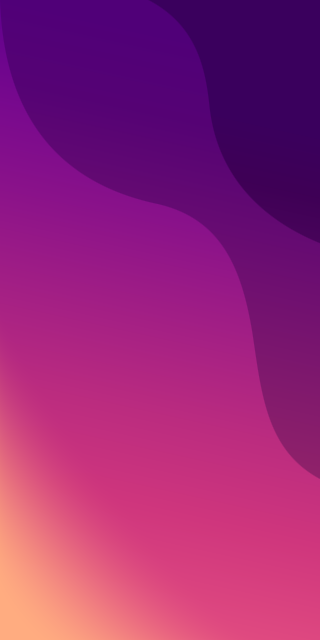
This background is drawn by a Shadertoy shader. Its source:

```glsl
// Layered violet waves over a tilted magenta gradient with a peach corner glow.

vec2 bezier(vec2 a, vec2 b, vec2 c, vec2 d, float t) {
    float s = 1.0 - t;
    return s * s * s * a + 3.0 * s * t * (s * b + t * c) + t * t * t * d;
}

// Horizontal position at height y on a curve that descends from a to d
float edgeX(float y, vec2 a, vec2 b, vec2 c, vec2 d) {
    float low = 0.0, high = 1.0;
    for (int i = 0; i < 20; i++) {
        float t = 0.5 * (low + high);
        if (bezier(a, b, c, d, t).y > y) low = t;
        else high = t;
    }
    return bezier(a, b, c, d, 0.5 * (low + high)).x;
}

float outerWave(float y) {
    vec2 shoulder = vec2(0.495, 0.681), waist = vec2(0.789, 0.479);
    if (y > shoulder.y)
        return edgeX(y, vec2(0.0, 1.0), vec2(0.013, 0.805), vec2(0.208, 0.711), shoulder);
    if (y > waist.y)
        return edgeX(y, shoulder, vec2(0.690, 0.658), vec2(0.755, 0.583), waist);
    return edgeX(y, waist, vec2(0.818, 0.382), vec2(0.833, 0.293), vec2(1.01, 0.249));
}

float innerWave(float y) {
    vec2 waist = vec2(0.654, 0.837);
    if (y > waist.y)
        return edgeX(y, vec2(0.464, 1.0), vec2(0.612, 0.961), vec2(0.641, 0.896), waist);
    return edgeX(y, waist, vec2(0.674, 0.733), vec2(0.802, 0.659), vec2(1.01, 0.618));
}

// Linear blend to the next gradient stop
vec3 stop(vec3 color, vec3 next, float from, float to, float h) {
    return mix(color, next, clamp((h - from) / (to - from), 0.0, 1.0));
}

float coverage(float d) {
    return clamp(0.5 + d / max(fwidth(d), 1e-5), 0.0, 1.0);
}

void mainImage(out vec4 fragColor, in vec2 fragCoord) {
    vec2 uv = fragCoord / iResolution.xy;
    float depth = 1.0 - uv.y - 0.11 * uv.x;

    // Main gradient, violet to rose
    vec3 color = vec3(0.37, 0.0, 0.55);
    color = stop(color, vec3(0.47, 0.035, 0.555), 0.0, 0.16, depth);
    color = stop(color, vec3(0.54, 0.07, 0.54), 0.16, 0.29, depth);
    color = stop(color, vec3(0.73, 0.17, 0.50), 0.29, 0.59, depth);
    color = stop(color, vec3(0.81, 0.21, 0.49), 0.59, 0.74, depth);
    color = stop(color, vec3(0.91, 0.33, 0.51), 0.74, 1.0, depth);

    // Warm light spreading from the lower left corner
    float reach = pow(0.65 * uv.x, 0.85) + pow(uv.y, 0.85);
    float glow = 1.0 - smoothstep(0.10, 0.58, reach);
    color = mix(color, vec3(1.0, 0.675, 0.50), glow);

    // Middle wave
    vec3 plum = vec3(0.315, 0.0, 0.47);
    plum = stop(plum, vec3(0.335, 0.01, 0.455), 0.0, 0.13, depth);
    plum = stop(plum, vec3(0.405, 0.045, 0.445), 0.13, 0.29, depth);
    plum = stop(plum, vec3(0.56, 0.13, 0.415), 0.29, 0.63, depth);
    color = mix(color, plum, coverage(uv.x - outerWave(uv.y)));

    // Dark wave in the upper right corner
    vec3 indigo = vec3(0.228, 0.0, 0.365);
    indigo = stop(indigo, vec3(0.245, 0.0, 0.335), 0.10, 0.20, depth);
    indigo = stop(indigo, vec3(0.285, 0.015, 0.355), 0.20, 0.28, depth);
    color = mix(color, indigo, coverage(uv.x - innerWave(uv.y)));

    fragColor = vec4(color, 1.0);
}
```
